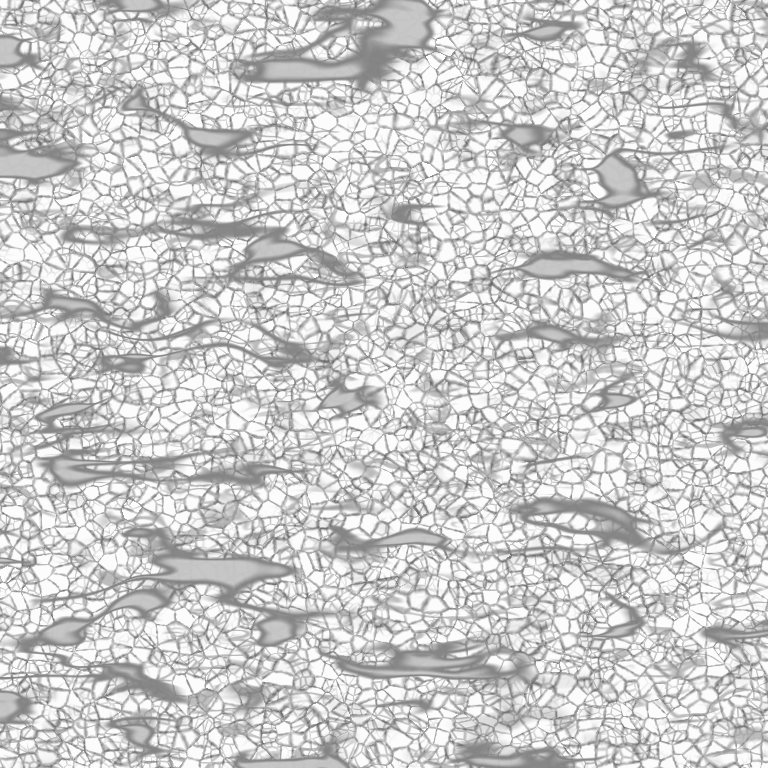
A three.js fragment shader for this texture map:

```glsl
// Pale crackled surface: small white cells between thin grey walls, crossed by
// soft, mostly horizontal dark streaks that swell into lighter grey patches.
// Cellular noise at two scales makes the cells, zero lines of stretched noise the streaks.
varying vec2 vUv;

vec2 hash2(vec2 p) {
  vec3 q = fract(p.xyx * vec3(0.1031, 0.1030, 0.0973));
  q += dot(q, q.yzx + 33.33);
  return fract((q.xx + q.yz) * q.zy);
}

float valueNoise(vec2 p) {
  vec2 i = floor(p), f = fract(p);
  f = f * f * (3.0 - 2.0 * f);
  float low = mix(hash2(i).x, hash2(i + vec2(1.0, 0.0)).x, f.x);
  float high = mix(hash2(i + vec2(0.0, 1.0)).x, hash2(i + 1.0).x, f.x);
  return mix(low, high, f.y);
}

// Returns the distance to the cell wall and two random values of the cell.
vec3 cells(vec2 p) {
  vec2 base = floor(p), site1 = vec2(0.0), site2 = vec2(0.0), id = base;
  float d1 = 9.0, d2 = 9.0;
  for (int y = -1; y <= 1; y++) {
    for (int x = -1; x <= 1; x++) {
      vec2 cell = base + vec2(float(x), float(y));
      vec2 site = cell + hash2(cell + 17.0);
      float d = dot(site - p, site - p);
      if (d < d1) {
        d2 = d1; site2 = site1;
        d1 = d; site1 = site; id = cell;
      } else if (d < d2) {
        d2 = d; site2 = site;
      }
    }
  }
  float wall = (d2 - d1) / (2.0 * max(length(site2 - site1), 0.05));
  return vec3(wall, hash2(id + 91.0));
}

// Returns the tone and the cover of a layer of streaks.
vec2 streaks(vec2 p, vec2 scale, float swell) {
  vec2 q = p * scale;
  q.y += 1.4 * valueNoise(p * scale.x * 1.3 + 5.0);
  float line = 1.4 * valueNoise(q) + 0.6 * valueNoise(q * 2.3 + 31.0) - 1.0;
  float presence = valueNoise(p * scale * vec2(1.4, 0.7) + 57.0);
  float width = 0.01 + swell * smoothstep(0.74, 0.98, presence);
  float cover = 1.0 - smoothstep(width, width + 0.17, abs(line));
  float tone = mix(0.51, 0.77, smoothstep(0.0, 0.2, width - abs(line)));
  return vec2(tone, cover * smoothstep(0.42, 0.68, presence));
}

void main() {
  // Gentle warp varies the size of the cells
  vec2 p = vUv + 0.012 * vec2(valueNoise(vUv * 24.0), valueNoise(vUv * 24.0 + 40.0));
  float haze = valueNoise(vUv * vec2(30.0, 54.0) + 12.0);

  // Main cells: some crisp, some shaded softly towards the wall
  vec3 coarse = cells(p * vec2(52.0, 56.0));
  float ragged = 0.08 * (valueNoise(vUv * 300.0) - 0.5);
  float softness = mix(0.07, 0.36, coarse.y * coarse.y * 0.6 + haze * 0.4);
  float wallTone = mix(0.52, 0.76, valueNoise(vUv * 130.0 + 9.0));
  float tone = mix(wallTone, 1.0, smoothstep(-0.02, softness, coarse.x + ragged));

  // Finer walls split part of the cells
  vec3 fine = cells(p * vec2(88.0, 96.0) + 7.0);
  float split = smoothstep(0.35, 0.65, 0.6 * coarse.z + 0.4 * haze);
  float fineTone = mix(0.76, 1.0, smoothstep(0.0, 0.12 + 0.2 * fine.y, fine.x));
  tone *= mix(1.0, fineTone, split);
  tone *= 1.0 - 0.08 * smoothstep(0.6, 0.95, haze);

  // Short faint streaks, then long dark ones with swollen patches
  vec2 faint = streaks(vUv + 0.37, vec2(18.0, 58.0), 0.06);
  tone = mix(tone, min(tone, faint.x + 0.08), 0.65 * faint.y);
  vec2 strong = streaks(vUv, vec2(8.0, 33.0), 0.4);
  tone = mix(tone, strong.x, 0.96 * strong.y);

  gl_FragColor = vec4(vec3(clamp(tone, 0.42, 0.99)), 1.0);
}
```
